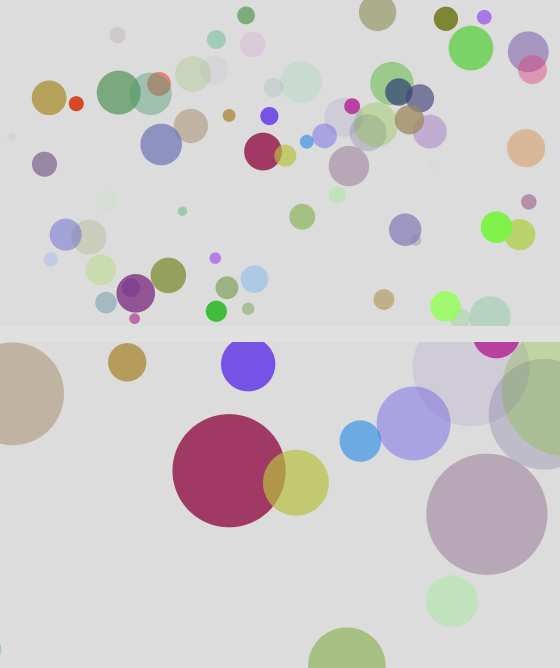
Top: the whole. Bottom: its middle third, enlarged.
This background is drawn by a Shadertoy shader. Its source:

```glsl
// Translucent coloured discs of mixed sizes scattered over a flat light grey ground.

const int DISC_COUNT = 68;
const vec3 GROUND = vec3(0.863);
const vec2 RADIUS_RANGE = vec2(0.0135, 0.069);   // in canvas heights
const vec2 OPACITY_RANGE = vec2(0.04, 0.96);
const float TINT_SPREAD = 0.6;

float hash(vec2 p) {
    return fract(sin(dot(p, vec2(12.9898, 78.233))) * 43758.5453);
}

vec3 hash3(float id, float seed) {
    return vec3(hash(vec2(id, seed)),
                hash(vec2(id, seed + 1.0)),
                hash(vec2(id, seed + 2.0)));
}

// Evenly spread values in 0..1 for size, opacity and colour family
vec3 spread(float id) {
    return fract(0.5 + id * vec3(0.8192, 0.6710, 0.5497));
}

// Weighted choice of a colour family, varied per channel
vec3 discTint(float choice, vec3 variation) {
    vec3 family = choice < 0.43 ? vec3(0.45, 0.73, 0.32)
                : choice < 0.72 ? vec3(0.36, 0.48, 0.72)
                : choice < 0.87 ? vec3(0.62, 0.24, 0.32)
                                : vec3(0.47, 0.22, 0.70);
    return clamp(family + (variation - 0.5) * TINT_SPREAD, 0.0, 1.0);
}

// Antialiased coverage of a disc
float discMask(vec2 p, vec2 center, float radius, float pixel) {
    return clamp(0.5 + (radius - length(p - center)) / pixel, 0.0, 1.0);
}

void mainImage(out vec4 fragColor, in vec2 fragCoord) {
    float pixel = 1.0 / iResolution.y;
    vec2 p = fragCoord * pixel;
    vec2 canvas = vec2(iResolution.x * pixel, 1.0);

    vec3 color = GROUND;
    for (int i = 0; i < DISC_COUNT; i++) {
        float id = float(i) + 1.0;
        vec3 traits = spread(id);
        vec2 center = canvas * mix(vec2(0.015), vec2(0.985), hash3(id, 3.0).xy);
        float radius = mix(RADIUS_RANGE.x, RADIUS_RANGE.y, traits.x);
        float opacity = mix(OPACITY_RANGE.x, OPACITY_RANGE.y, traits.y);
        vec3 tint = discTint(traits.z, hash3(id, 11.0));
        color = mix(color, tint, opacity * discMask(p, center, radius, pixel));
    }
    fragColor = vec4(color, 1.0);
}
```
